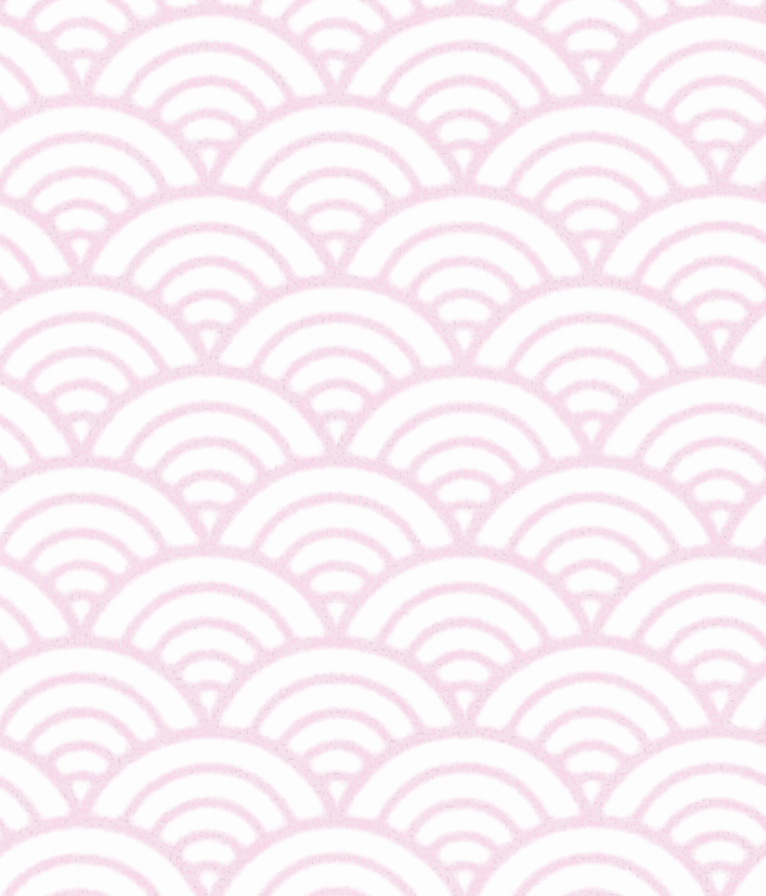
A Shadertoy shader for this pattern:

```glsl
// Seigaiha waves: rows of overlapping fans, each holding nested arcs in soft pink ink.
// Rows are layered back to front as a distance field to the ink, with filleted joints;
// gradient noise adds wavering edges, paper grain and sparse mauve specks.

// Lengths are in fan widths unless stated otherwise.
const float FANS_PER_HEIGHT = 3.507;
const float ROW_PITCH = 0.3532;
const vec2 FIRST_APEX = vec2(0.817, 0.0365);   // from the upper left corner
const float FAN_RADIUS = 0.534;
const float RIM_HALF_WIDTH = 0.019;
const float ARC_HALF_WIDTH = 0.0135;
const float FILLET = 0.035;

const vec3 PAPER = vec3(0.995, 0.993, 0.994);
const vec3 PINK = vec3(0.972, 0.845, 0.918);
const vec3 PALE_PINK = vec3(0.962, 0.885, 0.925);
const vec3 MAUVE = vec3(0.885, 0.795, 0.845);

vec2 hashGradient(vec2 cell) {
    float h = fract(sin(dot(cell, vec2(127.1, 311.7))) * 43758.5);
    return vec2(cos(6.2832 * h), sin(6.2832 * h));
}

// Gradient noise, roughly -0.7 to 0.7
float gradientNoise(vec2 p) {
    vec2 i = floor(p), f = p - i;
    vec2 u = f * f * f * (f * (f * 6.0 - 15.0) + 10.0);
    vec2 e = vec2(1.0, 0.0);
    float a = dot(hashGradient(i), f);
    float b = dot(hashGradient(i + e.xy), f - e.xy);
    float c = dot(hashGradient(i + e.yx), f - e.yx);
    float d = dot(hashGradient(i + e.xx), f - e.xx);
    return mix(mix(a, b, u.x), mix(c, d, u.x), u.y);
}

float smoothMin(float a, float b, float k) {
    float h = max(k - abs(a - b), 0.0) / k;
    return min(a, b) - 0.25 * h * h * k;
}

// Distance to the four inner arcs; p.y is the depth below the fan's apex
float innerArcs(vec2 p) {
    float nearest = 1.0;
    float radius = FAN_RADIUS;
    for (int i = 1; i <= 4; i++) {
        float n = float(i);
        radius *= 0.67;
        float apexDepth = 0.1475 * n - 0.0039 * n * n;
        float ring = abs(length(p - vec2(0.0, apexDepth + radius)) - radius);
        nearest = min(nearest, ring - ARC_HALF_WIDTH);
    }
    return nearest;
}

// Distance to ink, composed from the farthest row to the nearest one
float wavePattern(vec2 p) {
    float ink = 1.0;
    float topRow = floor(p.y / ROW_PITCH) - 2.0;
    for (int k = 0; k < 4; k++) {
        float row = topRow + float(k);
        float x = fract(p.x + 0.5 * mod(row, 2.0) + 0.5) - 0.5;
        vec2 local = vec2(x, p.y - row * ROW_PITCH);
        float disc = length(local - vec2(0.0, FAN_RADIUS)) - FAN_RADIUS;
        float behind = disc < 0.0 ? innerArcs(local) : ink;
        ink = smoothMin(behind, abs(disc) - RIM_HALF_WIDTH, FILLET);
    }
    return ink;
}

void mainImage(out vec4 fragColor, in vec2 fragCoord) {
    float pixel = FANS_PER_HEIGHT / iResolution.y;
    vec2 p = vec2(fragCoord.x, iResolution.y - fragCoord.y) * pixel - FIRST_APEX;

    // Hand-drawn waver and rough edges
    vec2 waver = vec2(gradientNoise(p * 3.0), gradientNoise(p * 3.0 + 37.0));
    float dist = wavePattern(p + 0.008 * waver);
    dist += 0.005 * gradientNoise(p * 24.0) + 0.005 * gradientNoise(p * 58.0 + 11.0);

    // Soft bleed into the paper
    float soft = max(0.0, pixel - 0.014);
    float coverage = 1.0 - smoothstep(-0.008 - soft, 0.020 + soft, dist);

    // Mottled ink, specks and uneven fading
    float grain = gradientNoise(p * 62.0 + 5.0);
    float blotch = gradientNoise(p * 9.0 + 71.0);
    float fade = gradientNoise(p * 1.6 + 19.0);
    vec3 ink = mix(PINK, PALE_PINK, smoothstep(-0.35, 0.25, grain + 0.5 * blotch));
    float speck = smoothstep(0.24, 0.5, gradientNoise(p * 70.0 + 43.0) + 0.25 * blotch);
    ink = mix(ink, MAUVE, 0.6 * speck);
    coverage *= 0.97 + 0.08 * fade + 0.08 * grain;

    vec3 color = mix(PAPER, ink, clamp(coverage, 0.0, 1.0));
    fragColor = vec4(color, 1.0);
}
```
